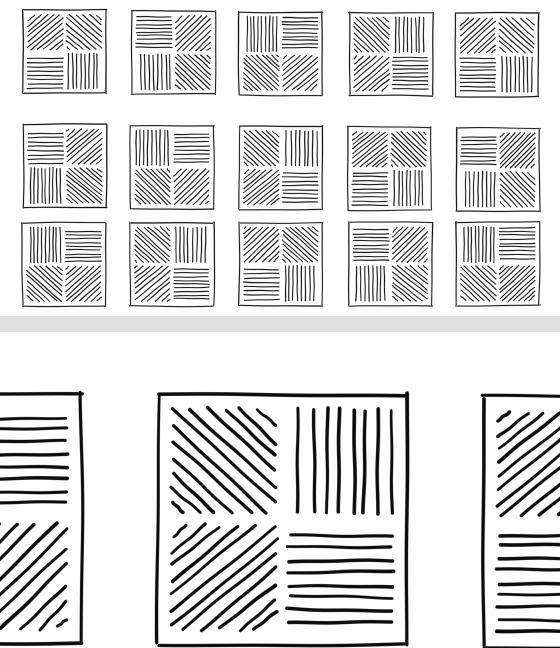
Top, the full canvas; bottom, a detail of the centre.
Give the GLSL for this pattern, as a Shadertoy shader.

```glsl
// Hand-inked square frames, each holding four hatched patches that rotate from frame to frame.

const float PI = 3.14159265;
const vec3 PAPER = vec3(0.995);
const vec3 INK = vec3(0.05);

// Layout, in units of the canvas height
const float COLUMNS = 5.0;
const float FIRST_COLUMN = 0.2045;
const float COLUMN_PITCH = 0.343;
const vec3 ROW_CENTRES = vec3(0.8356, 0.4734, 0.1644);
const float FRAME_HALF = 0.1315;
const float PATCH_OFFSET = 0.0615;
const float PATCH_HALF = 0.0545;
const float FRAME_PEN = 0.0018;
const float HATCH_PEN = 0.0017;

float hash(vec2 p) {
    return fract(sin(dot(p, vec2(127.1, 311.7))) * 43758.5453);
}

// Random value from -1 to 1
float jitter(vec2 seed, float channel) {
    return 2.0 * hash(seed + channel * vec2(3.17, 5.43)) - 1.0;
}

// Distance to a slightly bowed pen stroke that thins towards one end
float stroke(vec2 p, vec2 a, vec2 b, float halfWidth, vec2 seed) {
    float len = length(b - a);
    vec2 dir = (b - a) / len;
    vec2 r = p - a;
    float along = dot(r, dir);
    float u = clamp(along / len, 0.0, 1.0);
    float bow = 0.008 * len * jitter(seed, 1.0) * sin(PI * u)
              + 0.0004 * sin(u * 9.0 + 6.0 * jitter(seed, 2.0));
    float across = dir.x * r.y - dir.y * r.x - bow;
    float taper = 1.0 + 0.25 * (u - 0.5) * jitter(seed, 3.0) + 0.12 * jitter(seed, 4.0);
    return length(vec2(along - u * len, across)) - halfWidth * taper;
}

// Four strokes with uneven, slightly overshooting corners
float frame(vec2 p, float halfSize, vec2 seed) {
    float d = 1.0;
    for (int side = 0; side < 4; side++) {
        vec2 s = seed + float(side) * 1.37;
        vec2 a = vec2(-halfSize, -halfSize) + 0.002 * vec2(jitter(s, 5.0), jitter(s, 6.0));
        vec2 b = vec2(halfSize, -halfSize) + 0.002 * vec2(jitter(s, 7.0), jitter(s, 8.0));
        d = min(d, stroke(p, a, b, FRAME_PEN, s));
        p = vec2(-p.y, p.x);
    }
    return d;
}

// Parallel strokes at an angle, cut to a square with ragged ends
float hatch(vec2 p, float angle, float spacing, float halfSize, vec2 seed) {
    vec2 dir = vec2(cos(angle), sin(angle));
    vec2 normal = vec2(-dir.y, dir.x);
    vec2 facing = mix(vec2(-1.0), vec2(1.0), step(0.0, dir));
    vec2 slope = max(abs(dir), 0.001);
    float phase = hash(seed);
    float nearest = floor(dot(p, normal) / spacing - phase + 0.5);
    float d = 1.0;
    for (int k = -1; k <= 1; k++) {
        float index = nearest + float(k);
        vec2 s = seed + index * vec2(1.73, 0.61);
        float y = (index + phase + 0.14 * jitter(s, 5.0)) * spacing;
        vec2 shift = normal * y * facing;
        vec2 low = (-halfSize - shift) / slope;
        vec2 high = (halfSize - shift) / slope;
        float start = max(low.x, low.y) + 0.0022 * jitter(s, 6.0);
        float end = min(high.x, high.y) + 0.0022 * jitter(s, 7.0);
        if (end - start < 0.006) continue;
        float tilt = 0.09 * spacing * jitter(s, 8.0);
        vec2 a = dir * start + normal * (y - tilt);
        vec2 b = dir * end + normal * (y + tilt);
        d = min(d, stroke(p, a, b, HATCH_PEN, s));
    }
    return d;
}

// Clockwise order of directions: rising, falling, upright, level
float hatchAngle(float kind, float diagonal) {
    if (kind < 0.5) return diagonal;
    if (kind < 1.5) return -diagonal;
    return kind < 2.5 ? 0.5 * PI : 0.0;
}

void mainImage(out vec4 fragColor, in vec2 fragCoord) {
    vec2 uv = fragCoord / iResolution.y;
    float pixel = 1.0 / iResolution.y;

    // Nearest frame in the grid, with small placement errors
    float column = clamp(floor((uv.x - FIRST_COLUMN) / COLUMN_PITCH + 0.5), 0.0, COLUMNS - 1.0);
    int row = uv.y > 0.65 ? 0 : (uv.y > 0.32 ? 1 : 2);
    vec2 seed = vec2(column, float(row)) * 7.0 + 2.0;
    float sag = row < 2 ? 0.0025 * column : 0.0;
    vec2 centre = vec2(FIRST_COLUMN + column * COLUMN_PITCH, ROW_CENTRES[row] - sag);
    centre += vec2(0.004, 0.001) * vec2(jitter(seed, 1.0), jitter(seed, 2.0));
    vec2 p = uv - centre;

    // Quadrants count clockwise from the upper left
    float quadrant = p.y > 0.0 ? step(0.0, p.x) : 3.0 - step(0.0, p.x);
    float kind = mod(quadrant - column - float(row) + 8.0, 4.0);
    vec2 patchSeed = seed + quadrant * vec2(1.9, 2.3);
    vec2 side = mix(vec2(-1.0), vec2(1.0), step(0.0, p));
    float angle = hatchAngle(kind, 0.73 + 0.06 * jitter(patchSeed, 3.0));
    float spacing = 0.0126 + 0.0014 * jitter(patchSeed, 4.0);

    float d = frame(p, FRAME_HALF, seed);
    d = min(d, hatch(p - side * PATCH_OFFSET, angle, spacing, PATCH_HALF, patchSeed));
    float ink = 1.0 - smoothstep(-0.75 * pixel, 0.75 * pixel, d);
    fragColor = vec4(mix(PAPER, INK, ink), 1.0);
}
```
